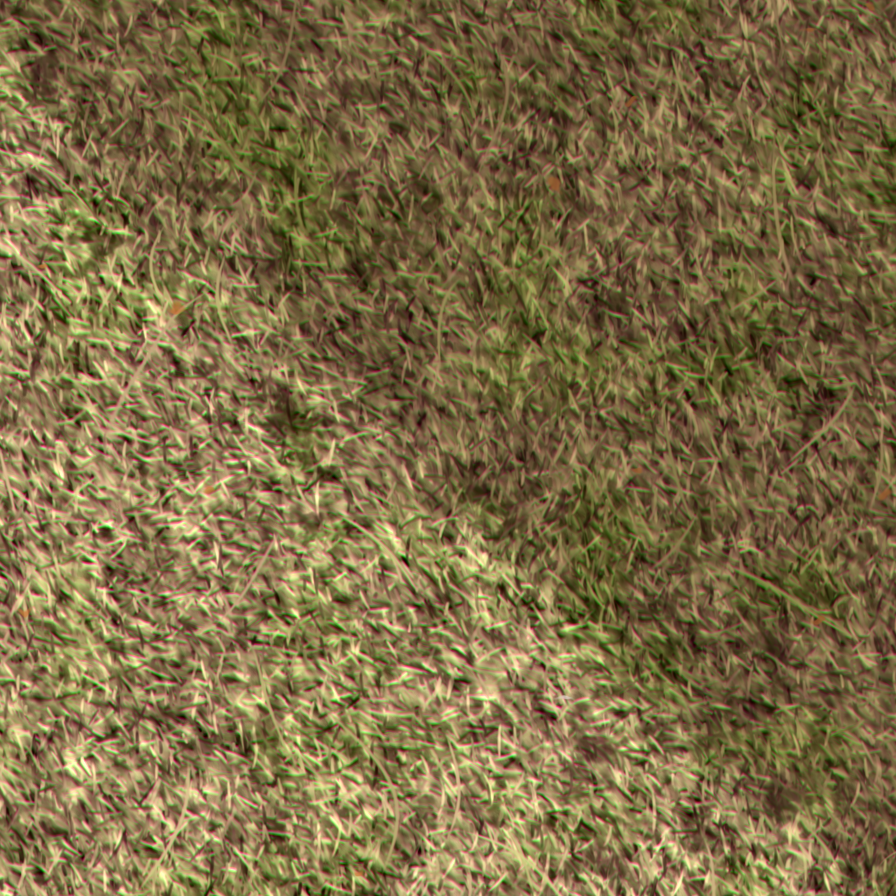
Give the GLSL for this texture, as a WebGL 2 fragment shader.

```glsl
#version 300 es
precision highp float;

uniform vec2 u_resolution;
out vec4 fragColor;

vec4 hash4(vec3 p) {
  vec4 q = fract(p.xyzx * vec4(0.1031, 0.1030, 0.0973, 0.1099));
  q += dot(q, q.wzxy + 33.33);
  return fract((q.xxyz + q.yzzw) * q.zywx);
}

float noise(vec2 p) {
  vec2 i = floor(p), f = fract(p);
  f = f * f * (3.0 - 2.0 * f);
  vec2 e = vec2(0.0, 1.0);
  float low = mix(hash4(vec3(i, 7.0)).x, hash4(vec3(i + e.yx, 7.0)).x, f.x);
  float high = mix(hash4(vec3(i + e.xy, 7.0)).x, hash4(vec3(i + 1.0, 7.0)).x, f.x);
  return mix(low, high, f.y);
}

float fbm(vec2 p) {
  float sum = 0.0, weight = 0.5;
  for (int i = 0; i < 4; i++) {
    sum += weight * noise(p);
    p = mat2(0.8, 0.6, -0.6, 0.8) * p * 2.03 + 17.3;
    weight *= 0.5;
  }
  return sum / 0.9375;
}

// Fine mottling, drawn out along two slanting directions
float grit(vec2 p) {
  vec2 steep = vec2(0.9 * p.x + 0.42 * p.y, 0.9 * p.y - 0.42 * p.x);
  vec2 level = vec2(0.55 * p.x + 0.83 * p.y, 0.55 * p.y - 0.83 * p.x);
  return noise(steep * vec2(190.0, 75.0)) + noise(level * vec2(170.0, 80.0) + 37.0) - 1.0;
}

// Lays one curved blade per cell over a tone held per colour channel
void bladeLayer(inout vec3 tone, inout float hue, vec2 p, float cell, float seed,
                float lean, float width, float share, float lowTone, float highTone) {
  vec2 base = floor(p / cell);
  float soft = max(0.0015, 0.8 / u_resolution.y);
  for (int y = -1; y <= 1; y++) {
    for (int x = -1; x <= 1; x++) {
      vec2 id = base + vec2(x, y);
      vec4 h = hash4(vec3(id + 50.0, seed));
      vec4 k = hash4(vec3(id + 90.0, seed + 31.7));
      if (k.x > share) continue;
      float angle = lean + (h.z + k.w - 1.0) * 1.6;
      vec2 dir = vec2(cos(angle), sin(angle));
      vec2 normal = vec2(-dir.y, dir.x);
      vec2 q = p - (id + h.xy) * cell;
      float halfLength = cell * mix(0.35, 0.85, k.y);
      float along = dot(q, dir) / halfLength;
      float across = dot(q, normal) + (k.z - 0.5) * 0.25 * halfLength * along * along;
      // Slight colour fringe, strongest on level blades
      vec3 dist = abs(across + normal.y * vec3(-0.0011, 0.0010, -0.0004));
      float taper = width * (1.0 - 0.5 * along * along);
      vec3 mask = 1.0 - smoothstep(taper - soft, taper + soft, dist);
      mask *= 0.9 * (1.0 - smoothstep(0.6, 1.0, abs(along)));
      tone = mix(tone, vec3(mix(lowTone, highTone, h.w)), mask);
      hue = mix(hue, k.w - 0.5, mask.y);
    }
  }
}

// Small fallen leaves and pale chips
vec3 addFlecks(vec3 col, vec2 p, float light) {
  vec2 id = floor(p / 0.085);
  vec4 h = hash4(vec3(id, 211.0));
  vec4 k = hash4(vec3(id, 223.0));
  vec2 q = p - (id + 0.25 + 0.5 * h.xy) * 0.085;
  q += 0.012 * (vec2(noise(p * 110.0), noise(p * 110.0 + 40.0)) - 0.5);
  float d = length(q * vec2(1.0, 1.0 + k.x)) - mix(0.004, 0.009, k.y);
  float mask = (1.0 - smoothstep(-0.003, 0.003, d)) * step(h.z, 0.1);
  vec3 fleck = h.w < 0.7 ? vec3(0.76, 0.45, 0.22) : vec3(0.84, 0.78, 0.74);
  return mix(col, fleck * mix(0.8, 1.05, light), mask * 0.75);
}

void main() {
  vec2 p = gl_FragCoord.xy / u_resolution.y;

  // Sunlit lower left, shade in the upper right
  float edge = 0.93 - 0.95 * p.x - p.y + 0.2 * (fbm(p * 7.0) - 0.5);
  float light = smoothstep(-0.07, 0.09, edge);
  float lean = mix(2.0, 2.45, light) + 1.3 * (noise(p * 5.0 + 3.0) - 0.5);

  // Matted ground below the blades
  vec2 matted = vec2(p.x + 0.6 * p.y, p.y - 0.4 * p.x);
  vec3 tone = vec3(0.05 + 0.75 * fbm(matted * vec2(90.0, 55.0)));
  float hue = fbm(p * 30.0) - 0.5;

  // Short grass, from dark undergrowth to pale tips
  for (int i = 0; i < 13; i++) {
    float level = float(i) / 12.0;
    float cell = mix(0.018, 0.033, fract(float(i) * 0.618));
    bladeLayer(tone, hue, p + float(i) * 0.137, cell, float(i) * 3.1 + 1.0, lean,
               mix(0.0024, 0.0016, level), 0.85, mix(-0.2, -0.06, level), mix(0.9, 1.22, level));
  }

  // Grit with offset channels, then clumps, hollows and gaps
  vec2 fringe = vec2(0.0003, 0.0011);
  tone += 0.5 * vec3(grit(p - fringe), grit(p + fringe), grit(p - 0.3 * fringe));
  tone += 0.5 * (fbm(p * 22.0 + 9.0) - 0.5) + 0.16 * (fbm(p * 5.0 + 31.0) - 0.5) + 0.04;
  float hollow = smoothstep(0.64, 0.78, fbm(p * vec2(23.0, 29.0) + 61.0));
  hollow *= 0.55 + 0.45 * exp(-30.0 * edge * edge);
  tone = mix(tone, tone * 0.4 - 0.1, hollow);

  // Sparse long stems
  bladeLayer(tone, hue, p, 0.11, 71.0, lean - 0.3, 0.0018, 0.3, 0.75, 1.05);
  bladeLayer(tone, hue, p + 0.31, 0.19, 83.0, lean - 0.6, 0.0021, 0.2, 0.8, 1.1);

  // Shade and sun palettes, with green and rosy straw
  vec3 shade = mix(vec3(0.245, 0.175, 0.105), vec3(0.62, 0.535, 0.355), tone);
  vec3 sun = mix(vec3(0.29, 0.21, 0.13), vec3(0.87, 0.78, 0.56), tone);
  vec3 col = mix(shade, sun, light);
  float green = smoothstep(0.45, 0.8, fbm(p * 12.0 + 80.0));
  col += hue * vec3(-0.05, 0.05, -0.05);
  col += green * vec3(-0.04, 0.02, -0.05);

  col = addFlecks(col, p, light);
  fragColor = vec4(clamp(col, 0.0, 1.0), 1.0);
}
```
